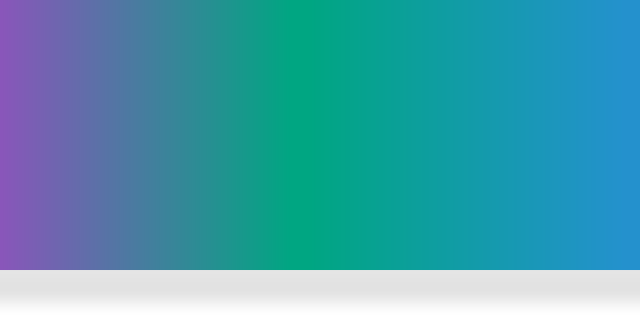
Write a WebGL 2 fragment shader that draws this background.

```glsl
#version 300 es
precision highp float;

uniform vec2 u_resolution;
out vec4 fragColor;

// Horizontal sweep: purple to a flat green ridge, then on to blue
vec3 sweep(float x) {
    vec3 purple = vec3(0.54, 0.335, 0.73);
    vec3 green = vec3(0.0, 0.65, 0.51);
    vec3 blue = vec3(0.14, 0.57, 0.805);
    vec3 color = mix(purple, green, clamp(x / 0.455, 0.0, 1.0));
    return mix(color, blue, clamp((x - 0.485) / 0.49, 0.0, 1.0));
}

// Pale strip: grey shade that softens to white at the bottom
vec3 strip(float y) {
    float grey = mix(0.885, 0.898, smoothstep(0.1, 0.156, y));
    return vec3(mix(1.0, grey, smoothstep(0.01, 0.1, y)));
}

void main() {
    vec2 uv = gl_FragCoord.xy / u_resolution;
    float pixel = 1.0 / u_resolution.y;

    // Smooth horizon between the strip and the sweep
    float above = smoothstep(-0.5 * pixel, 0.5 * pixel, uv.y - 0.156);
    fragColor = vec4(mix(strip(uv.y), sweep(uv.x), above), 1.0);
}
```
